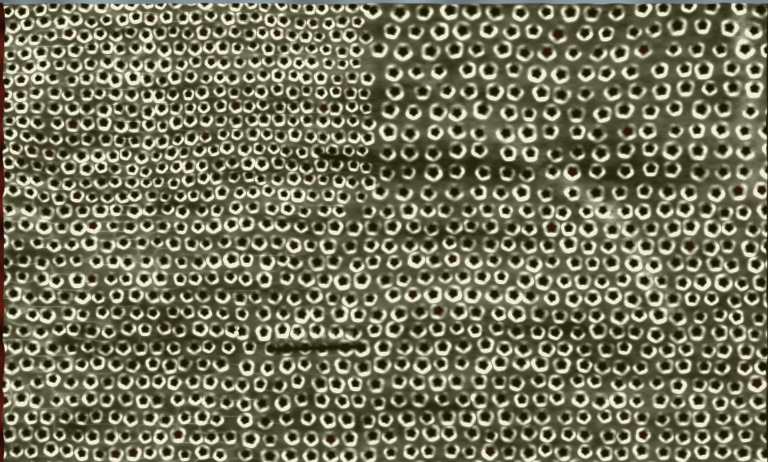
Give the GLSL for this texture, as a Shadertoy shader.

```glsl
// Draws a crumpled olive metal sheet punched with uneven rows of burred holes.

// Heights run downward from the top edge; one unit is the canvas height.
const float FOLD = 0.44;        // height where the row spacing changes
const float ROWS_BELOW = 15.0;  // rows between the fold and the bottom
const vec3 BACKING = vec3(0.52, 0.57, 0.60);
const vec3 RUST = vec3(0.30, 0.09, 0.05);

float hash(vec2 p) {
    vec3 q = fract(p.xyx * 0.1031);
    q += dot(q, q.yzx + 33.33);
    return fract((q.x + q.y) * q.z);
}

float noise(vec2 p) {
    vec2 i = floor(p), f = fract(p);
    f = f * f * (3.0 - 2.0 * f);
    return mix(mix(hash(i), hash(i + vec2(1, 0)), f.x),
               mix(hash(i + vec2(0, 1)), hash(i + vec2(1, 1)), f.x), f.y);
}

float fbm(vec2 p) {
    return 0.55 * noise(p) + 0.3 * noise(p * 2.1 + 7.0) + 0.15 * noise(p * 4.3 + 19.0);
}

// Soft line from a to b
float crease(vec2 p, vec2 a, vec2 b, float width) {
    vec2 along = b - a;
    float t = clamp(dot(p - a, along) / dot(along, along), 0.0, 1.0);
    float d = length(p - a - along * t) / width;
    return exp(-d * d);
}

// Border between the dense left patch and the open right patch
float seam(float y) {
    return mix(0.81, 0.50, smoothstep(0.36, 0.75, y));
}

// x: dark core, y: lit burr, z: rust inside the core
vec3 hole(vec2 offset, float size, vec2 seed) {
    float r = length(offset) / size;
    float angle = atan(offset.y, offset.x);
    float turn = 6.2832 * hash(seed + 3.7);
    float edge = 0.52 + 0.035 * cos(5.0 * angle + turn);
    float core = 1.0 - smoothstep(edge - 0.22, edge + 0.16, r);
    float band = (r - 0.92 - 0.04 * cos(5.0 * angle + turn)) / 0.27;
    float light = 0.56 + 0.36 * sin(angle + 1.2 * (hash(seed + 8.1) - 0.5));
    light += 0.24 * cos(3.0 * angle + turn) + 0.45 * (hash(seed + 5.3) - 0.5);
    return vec3(core, exp(-band * band) * max(light, 0.06),
                core * step(0.95, hash(seed + 11.9)));
}

// One patch of holes; side is 0 for left, 1 for right
vec3 perforation(vec2 p, float side) {
    float rowsAbove = mix(14.0, 10.0, side);
    float heightAbove = FOLD / rowsAbove;
    float heightBelow = (1.0 - FOLD) / ROWS_BELOW;
    float row0 = floor(p.y < FOLD ? p.y / heightAbove
                                  : rowsAbove + (p.y - FOLD) / heightBelow);
    vec3 result = vec3(0);
    for (int j = -1; j <= 1; j++) {
        float row = row0 + float(j);
        bool above = row < rowsAbove;
        float pitch = above ? mix(0.0325, 0.0515, side) : mix(0.0375, 0.043, side);
        float size = above ? mix(0.0127, 0.0163, side) : mix(0.0138, 0.0152, side);
        float y = above ? (row + 0.5) * heightAbove
                        : FOLD + (row + 0.5 - rowsAbove) * heightBelow;
        float shift = hash(vec2(row + 40.0, side * 9.0 + 2.0));
        float column0 = floor(p.x / pitch - shift);
        for (int i = -1; i <= 1; i++) {
            vec2 cell = vec2(column0 + float(i), row);
            vec2 seed = cell + 60.0 + side * 57.0;
            vec2 jitter = vec2(hash(seed), hash(seed + 21.4)) - 0.5;
            vec2 center = vec2((cell.x + 0.5 + shift) * pitch, y);
            center += jitter * vec2(0.24 * pitch, 0.008);
            if ((center.x > seam(center.y)) == (side > 0.5)) {
                float scale = size * (0.88 + 0.24 * hash(seed + 31.0));
                result = max(result, hole(p - center, scale, seed));
            }
        }
    }
    return result;
}

void mainImage(out vec4 fragColor, in vec2 fragCoord) {
    vec2 p = fragCoord / iResolution.y;
    p.y = 1.0 - p.y;
    float aspect = iResolution.x / iResolution.y;
    float px = 1.0 / iResolution.y;

    // Rows bend with the sheet, more so on the left
    float leftward = 1.0 - smoothstep(0.4, 0.95, p.x);
    vec2 q = p + 0.020 * (vec2(noise(p * 4.0 + 5.0), noise(p * vec2(4, 3))) - 0.5);
    q.y += 0.010 * (0.4 + leftward) * (noise(p * vec2(9, 6) + 31.0) - 0.5);
    vec3 holes = max(perforation(q, 0.0), perforation(q, 1.0));

    // Sheet tone with horizontal rolling and dark folds
    float grain = fbm(p * vec2(40, 70));
    float tone = 0.27 + 0.32 * (fbm(p * vec2(3, 14)) - 0.5) + 0.20 * (grain - 0.5);
    tone -= 0.09 * crease(p, vec2(0.65, 0.50), vec2(1.2, 0.515), 0.016);
    tone -= 0.09 * crease(p, vec2(0.0, 0.435), vec2(0.5, 0.45), 0.014);
    tone -= 0.08 * crease(p, vec2(0.8, 0.875), vec2(1.35, 0.885), 0.014);
    tone = max(tone, 0.15);

    // Scratches on the left, bright dents on the right
    float ridge = 1.0 - abs(2.0 * noise(p * vec2(22, 55)) - 1.0);
    tone += 0.30 * pow(ridge, 5.0) * leftward * noise(p * 7.0 + 3.0);
    float dent = crease(q, vec2(0.93, 0.17), vec2(1.33, 0.48), 0.022);
    dent += crease(q, vec2(1.33, 0.46), vec2(1.45, 0.66), 0.024);
    dent += crease(q, vec2(1.60, 0.0), vec2(1.65, 0.40), 0.03);
    tone += dent * (0.04 + 0.45 * grain * noise(p * 20.0 + 9.0));

    // Burrs with a faint glow, cores, slot and tear
    tone += 0.92 * holes.y * (0.65 + 0.7 * grain);
    tone = mix(tone, 0.09, holes.x);
    float teeth = smoothstep(0.2, 0.8, abs(2.0 * fract(p.x * 50.0) - 1.0));
    tone += 0.3 * teeth * crease(p, vec2(0.57, 0.728), vec2(0.76, 0.725), 0.009);
    float gap = crease(p, vec2(0.585, 0.757), vec2(0.775, 0.75), 0.010);
    gap = max(gap, crease(q, vec2(0.70, 0.34), vec2(0.75, 0.345), 0.009));
    tone = clamp(mix(tone, 0.11, gap), 0.07, 0.94);

    vec3 color = vec3(tone, tone - 0.004, max(tone - 0.10, 0.02));
    color = mix(color, RUST, 0.4 * holes.z);

    // Ragged borders
    float ragged = 0.008 * noise(p * 30.0);
    float left = 1.0 - smoothstep(-px, px, p.x - 0.004 - ragged);
    color = mix(color, RUST * (0.3 + noise(p.yy * 18.0)), left);
    float right = smoothstep(-px, px, p.x - aspect + ragged * 0.7);
    color = mix(color, vec3(0.12, 0.11, 0.07), right);
    float top = 1.0 - smoothstep(-px, px, p.y - 0.006 - 0.5 * ragged);
    color = mix(color, BACKING * (0.75 + 0.4 * noise(p.xx * 9.0)), top);
    fragColor = vec4(color, 1.0);
}
```
